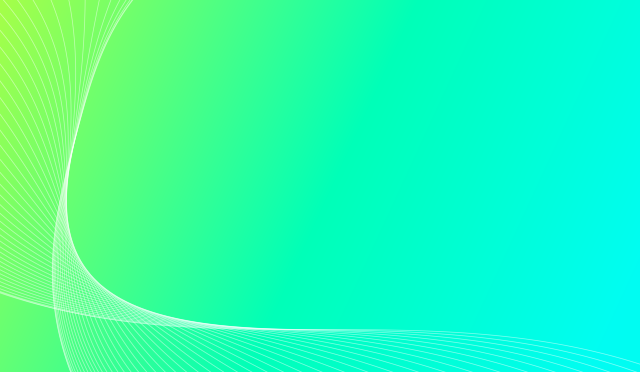
This background is drawn by a WebGL 1 fragment shader. Its source:

```glsl
precision highp float;
// A diagonal lime-to-cyan gradient with a fan of fine white lines at the lower left.
// Each line is a cubic written in the tangent frame of one point on a Bezier curve,
// so together the lines weave a mesh whose inner envelope is that Bezier.

uniform vec2 u_resolution;

const int LINE_COUNT = 46;
const float LINE_HALF_WIDTH = 0.0008;
const float LINE_OPACITY = 0.37;

const vec3 LIME = vec3(0.65, 1.0, 0.28);
const vec3 MINT = vec3(0.0, 1.0, 0.72);
const vec3 CYAN = vec3(0.0, 0.99, 0.95);

// Control points of the envelope, in units of canvas height
const vec2 P0 = vec2(0.346, 1.0);
const vec2 P1 = vec2(-0.018, 0.248);
const vec2 P2 = vec2(0.241, 0.114);
const vec2 P3 = vec2(0.848, 0.114);

vec2 envelopePoint(float t) {
  float s = 1.0 - t;
  return s * s * s * P0 + 3.0 * s * s * t * P1 + 3.0 * s * t * t * P2 + t * t * t * P3;
}

vec2 envelopeTangent(float t) {
  float s = 1.0 - t;
  return normalize(s * s * (P1 - P0) + 2.0 * s * t * (P2 - P1) + t * t * (P3 - P2));
}

// Three-stop gradient across the slanted axis
vec3 background(vec2 p) {
  float d = p.x + 0.46 * (1.0 - p.y);
  vec3 warm = mix(LIME, MINT, clamp(d / 1.125, 0.0, 1.0));
  return mix(warm, CYAN, clamp((d - 1.125) / 0.93, 0.0, 1.0));
}

// Bend of a line after its touching point, towards the right and the bottom
float forwardBend(float t) {
  float rise = mix(0.6, 0.9, smoothstep(0.17, 0.31, t));
  return mix(rise, -0.14, smoothstep(0.35, 0.7, t));
}

// Bend before the touching point; the first few lines hug the envelope
float backwardBend(float t) {
  float bend = mix(0.9, -0.5, smoothstep(0.28, 0.68, t));
  bend += 0.335 * smoothstep(0.68, 1.0, t);
  return mix(-1.0, bend, smoothstep(0.17, 0.31, t));
}

// Approximate distance to the line that touches the envelope at t
float lineDistance(vec2 p, float t) {
  vec2 tangent = envelopeTangent(t);
  vec2 normal = vec2(-tangent.y, tangent.x);
  vec2 q = p - envelopePoint(t);
  float u = dot(q, tangent);
  float v = dot(q, normal);
  float bend = u < 0.0 ? backwardBend(t) : forwardBend(t);
  float slope = 3.0 * bend * u * u;
  return abs(v - bend * u * u * u) / sqrt(1.0 + slope * slope);
}

// Combined coverage of all the lines, set closer together at the start
float lineFan(vec2 p, float pixel) {
  float clearance = 1.0;
  for (int i = 0; i < LINE_COUNT; i++) {
    float k = float(i) / float(LINE_COUNT - 1);
    float d = lineDistance(p, mix(0.18, 1.0, pow(k, 1.3)));
    float ink = 1.0 - smoothstep(0.0, LINE_HALF_WIDTH + pixel, d);
    clearance *= 1.0 - LINE_OPACITY * ink;
  }
  return 1.0 - clearance;
}

void main() {
  float pixel = 1.0 / u_resolution.y;
  vec2 p = gl_FragCoord.xy * pixel;
  vec3 color = mix(background(p), vec3(1.0), lineFan(p, 0.7 * pixel));
  gl_FragColor = vec4(color, 1.0);
}
```
